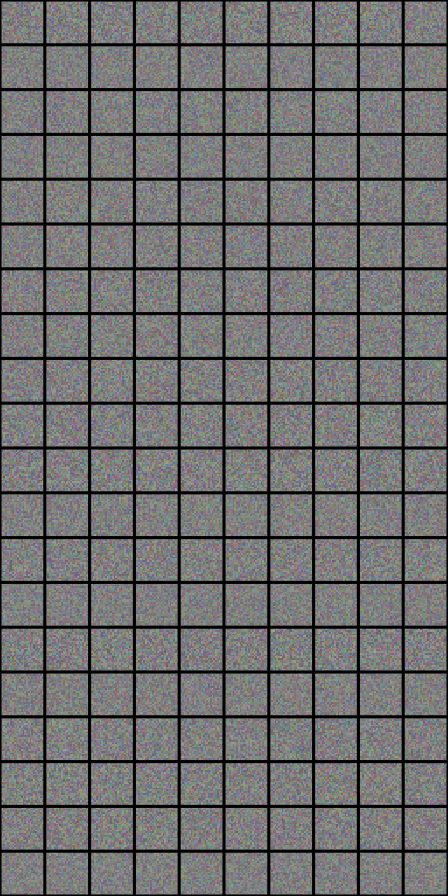
Reproduce this pattern procedurally as a WebGL 2 fragment shader.

```glsl
#version 300 es
precision highp float;

uniform vec2 u_resolution;
out vec4 fragColor;

const vec2 TILES = vec2(10.0, 20.0);
const vec2 GRAINS = vec2(256.0, 512.0);
const float LINE_WIDTH = 0.069;   // share of one tile
const float GRAIN_STRENGTH = 0.12;
const vec3 TILE_GRAY = vec3(0.5);
const vec3 GROUT_BLACK = vec3(0.0);

// Three independent random values from an integer grid cell
vec3 hash3(uvec2 cell) {
    uvec3 h = uvec3(cell, cell.x ^ (cell.y << 8u)) * 1664525u + 1013904223u;
    for (int i = 0; i < 2; i++) {
        h.x += h.y * h.z;
        h.y += h.z * h.x;
        h.z += h.x * h.y;
        h ^= h >> 16u;
    }
    return vec3(h & 0xffffu) / 65535.0;
}

// Fine coloured speckle centred on zero
vec3 colourGrain(vec2 uv, vec2 count, float strength) {
    return (hash3(uvec2(floor(uv * count))) * 2.0 - 1.0) * strength;
}

// Coverage of lines centred on the tile borders
float gridLines(vec2 tilePos, vec2 pixelSize, float width) {
    vec2 borderDist = 0.5 - abs(fract(tilePos) - 0.5);
    vec2 cover = clamp((0.5 * width - borderDist) / pixelSize + 0.5, 0.0, 1.0);
    return 1.0 - (1.0 - cover.x) * (1.0 - cover.y);
}

// Slight change of speckle contrast from row to row
float rowContrast(float row) {
    return mix(0.85, 1.1, hash3(uvec2(7u, uint(row))).x);
}

void main() {
    vec2 uv = gl_FragCoord.xy / u_resolution;
    vec2 tilePos = uv * TILES;

    // Speckled gray tiles
    float strength = GRAIN_STRENGTH * rowContrast(floor(tilePos.y));
    vec3 colour = TILE_GRAY + colourGrain(uv, GRAINS, strength);

    // Black grid on top
    float line = gridLines(tilePos, TILES / u_resolution, LINE_WIDTH);
    fragColor = vec4(mix(colour, GROUT_BLACK, line), 1.0);
}
```
